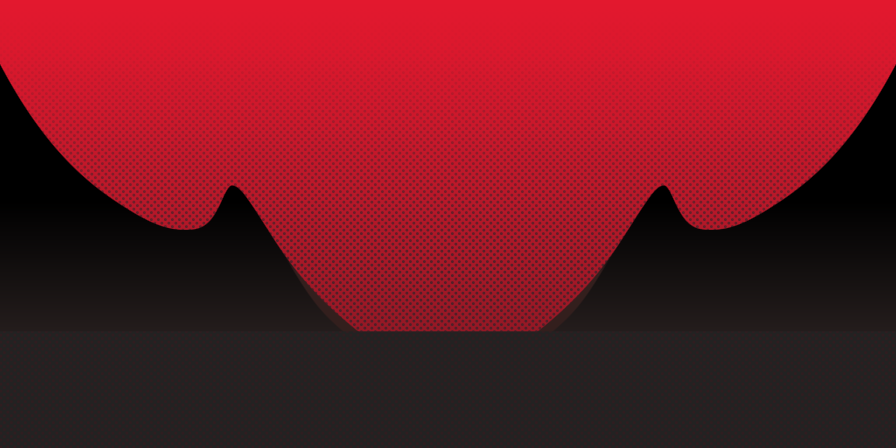
Reproduce this background procedurally as a Shadertoy shader.

```glsl
// Red curtain with a scalloped, mirrored hem and halftone dots above a dark panel.

const vec3 RED_TOP = vec3(0.89, 0.095, 0.18);
const vec3 RED_LOW = vec3(0.58, 0.095, 0.145);
const vec3 RED_DOT = vec3(0.24, 0.13, 0.16);
const vec3 SHADE_LOW = vec3(0.14, 0.112, 0.110);
const vec3 RIM = vec3(0.20, 0.12, 0.115);
const vec3 PANEL = vec3(0.137, 0.133, 0.133);
const vec3 PANEL_DOT = vec3(0.19, 0.115, 0.125);

const float PANEL_TOP = 0.2604;  // height of the panel edge
const float SHADE_TOP = 0.55;    // height where the shade turns black
const float DOT_CELLS = 64.0;    // dot cells per canvas height
const float DOT_RADIUS = 0.2;    // in cells
const float RIM_WIDTH = 0.028;

// Hem knots: distance from the middle, height, slope
const int KNOTS = 9;
const vec3 HEM[KNOTS] = vec3[KNOTS](
    vec3(0.2005, 0.2604, 0.80),
    vec3(0.362, 0.427, 1.38),
    vec3(0.448, 0.557, 1.40),
    vec3(0.482, 0.586, 0.0),
    vec3(0.505, 0.552, -2.2),
    vec3(0.531, 0.508, -1.1),
    vec3(0.591, 0.487, 0.0),
    vec3(0.740, 0.5495, 0.66),
    vec3(1.0, 0.857, 1.90));

// Cubic Hermite segment between two knots
float hermite(vec3 a, vec3 b, float x) {
    float span = b.x - a.x;
    float t = (x - a.x) / span;
    float s = 1.0 - t;
    return s * s * ((1.0 + 2.0 * t) * a.y + t * span * a.z)
         + t * t * ((1.0 + 2.0 * s) * b.y - s * span * b.z);
}

float hemHeight(float x) {
    float h = HEM[0].y + HEM[0].z * (x - HEM[0].x);
    for (int i = 0; i < KNOTS - 1; i++) {
        if (x >= HEM[i].x) h = hermite(HEM[i], HEM[i + 1], x);
    }
    return h;
}

// Antialiased coverage of the side where f is positive
float cover(float f, float width) {
    return clamp(0.5 + f / max(width, 1e-5), 0.0, 1.0);
}

// Staggered dots: two square lattices, half a cell apart
float dots(vec2 p, float pixel) {
    vec2 q = p * DOT_CELLS - 0.125;
    float a = length(fract(q + 0.5) - 0.5);
    float b = length(fract(q) - 0.5);
    return cover(DOT_RADIUS - min(a, b), pixel * DOT_CELLS);
}

void mainImage(out vec4 fragColor, in vec2 fragCoord) {
    float pixel = 1.0 / iResolution.y;
    vec2 p = fragCoord * pixel;
    float halfWidth = 0.5 * iResolution.x * pixel;
    float side = abs(p.x / halfWidth - 1.0);
    float dotMask = dots(p, pixel);

    // Shade behind the curtain
    float fade = clamp((SHADE_TOP - p.y) / (SHADE_TOP - PANEL_TOP), 0.0, 1.0);
    vec3 color = SHADE_LOW * fade;

    // Faint rim that widens down the inner hem
    float hem = p.y - hemHeight(side);
    float hemWidth = fwidth(hem);
    float rim = RIM_WIDTH * (1.0 - smoothstep(0.28, 0.46, p.y));
    color = mix(color, RIM, cover(hem + rim, hemWidth) * smoothstep(0.0, 0.01, rim));

    // Curtain, with dots that gain strength downwards
    float depth = clamp((1.0 - p.y) / (1.0 - PANEL_TOP), 0.0, 1.0);
    vec3 curtain = mix(RED_TOP, RED_LOW, pow(depth, 1.2));
    curtain = mix(curtain, RED_DOT, dotMask * 0.8 * smoothstep(0.0, 0.9, depth));
    color = mix(color, curtain, cover(hem, hemWidth));

    // Panel along the bottom
    vec3 panel = mix(PANEL, PANEL_DOT, dotMask);
    color = mix(color, panel, cover(PANEL_TOP - p.y, pixel));

    fragColor = vec4(color, 1.0);
}
```
